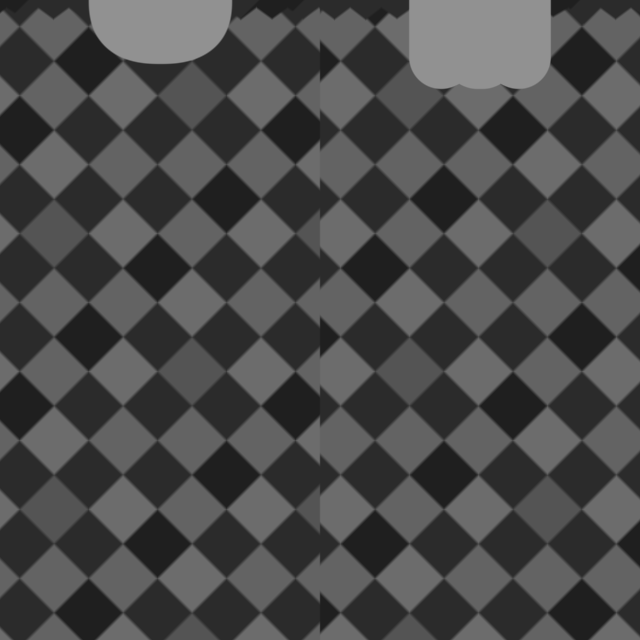
Give the GLSL for this pattern, as a Shadertoy shader.

```glsl
// Grey harlequin diamonds in two offset panels, with a ragged top strip and two rounded tabs
#define PITCH 0.10775    // diamond width and height
#define ORIGIN vec2(0.0846, 0.0417)
#define SEAM 0.5         // where the second panel starts
#define PANEL_SHIFT 0.3398
#define SOFTNESS 0.0034  // half width of the blurred diamond edge
#define DEEP 0.12
#define DARK 0.168
#define DIM 0.33
#define MID 0.387
#define PALE 0.422
#define TAB_GREY 0.57

float hash(float n) {
    n = fract(n * 0.1031);
    n *= n + 33.33;
    return fract(n * (n + n));
}

// Dark cells: every fourth diagonal is deeper
float darkTone(vec2 id) {
    return mod(id.x + id.y, 4.0) < 0.5 ? DEEP : DARK;
}

// Light cells: a four by four cycle of three greys
float lightTone(vec2 id) {
    vec2 odd = mod(id, 2.0);
    if (odd.x > 0.5) return odd.y > 0.5 ? PALE : MID;
    float diagonal = mod(id.x + id.y, 4.0);
    if (diagonal > 2.5) return DIM;
    return diagonal > 1.5 ? PALE : MID;
}

float diamonds(vec2 p, float px) {
    vec2 q = (p - ORIGIN) / PITCH;
    vec2 lightId = floor(q + 0.5);
    vec2 f = abs(q - lightId);
    float inside = (0.5 - f.x - f.y) * PITCH * 0.7071;
    float soft = max(SOFTNESS, px);
    return mix(darkTone(floor(q)), lightTone(lightId), smoothstep(-soft, soft, inside));
}

// Ragged strip along the top: positive below its edge
float stripDistance(vec2 p) {
    float x = (p.x - 0.9375) / 0.0488;
    float tooth = 1.0 - abs(2.0 * fract(x) - 1.0);
    float depth = mix(0.014, 0.024, hash(floor(x) + 40.0));
    return (p.y - 0.012 - depth * tooth) * 0.7;
}

float stripTone(vec2 p) {
    float band = abs(fract((p.x + p.y - 0.44) / (4.0 * PITCH) + 0.5) - 0.5) * 4.0 * PITCH;
    return mix(DEEP, DARK, smoothstep(0.032, 0.038, band));
}

// Bowl-shaped tab: a superellipse
float bowlDistance(vec2 p) {
    vec2 size = vec2(0.112, 0.1);
    vec2 r = pow(abs(p) / size, vec2(2.4));
    return (pow(r.x + r.y, 1.0 / 2.4) - 1.0) * size.y;
}

// Long tab: a rounded box with two notches in its lower edge
float scallopDistance(vec2 p) {
    float radius = 0.05;
    vec2 q = abs(p) - vec2(0.1107, 0.139) + radius;
    float box = length(max(q, 0.0)) + min(max(q.x, q.y), 0.0) - radius;
    float notch = max(0.0, 1.0 - abs(abs(p.x) - 0.0325) / 0.028);
    return box + 0.008 * notch * notch;
}

void mainImage(out vec4 fragColor, in vec2 fragCoord) {
    float px = 1.0 / iResolution.y;
    vec2 p = vec2(fragCoord.x, iResolution.y - fragCoord.y) * px;  // y runs down

    // Two panels of the same diamonds
    float right = smoothstep(-px, px, p.x - SEAM);
    float tone = mix(diamonds(p, px), diamonds(p - vec2(PANEL_SHIFT, 0.0), px), right);

    // Top strip
    float soft = max(0.0022, px);
    tone = mix(stripTone(p), tone, smoothstep(-soft, soft, stripDistance(p)));

    // Tabs
    float tabs = min(bowlDistance(p - vec2(0.2507, 0.0)), scallopDistance(p - vec2(0.75, 0.0)));
    tone = mix(TAB_GREY, tone, smoothstep(-px, px, tabs));

    fragColor = vec4(vec3(tone), 1.0);
}
```
